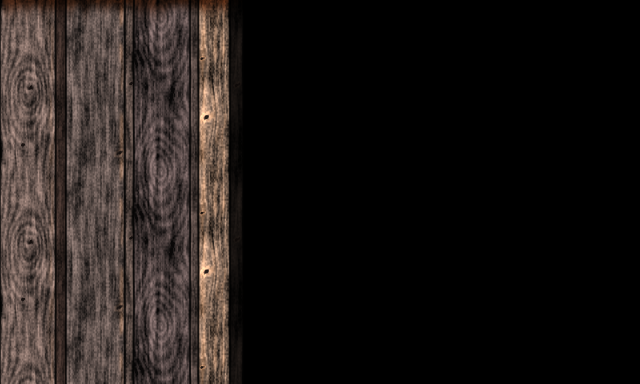
This background is drawn by a Shadertoy shader. Its source:

```glsl
// Weathered vertical planks fill the left part of the canvas, the rest is black.
// Each plank has a base tone, stretched noise grain that bends around knots,
// nested ring figure, warm worn streaks and dark seams; it all repeats in height.

#define WOOD_EDGE 0.380
#define TILE_HEIGHT 0.402
#define SEAM_WIDTH 0.0013
#define GRAIN_CONTRAST 1.25
#define BLOTCH_CONTRAST 0.85
#define RING_CONTRAST 0.22
#define RING_FREQUENCY 850.0
#define STREAK_COLOR vec3(0.40, 0.27, 0.17)
#define KNOT_COLOR vec3(0.055, 0.035, 0.03)
#define BACKGROUND vec3(0.0)

const int PLANKS = 8;
const float plankEdge[9] = float[9](0.0, 0.087, 0.103, 0.195, 0.209, 0.297, 0.310, 0.359, 0.380);
const vec3 plankColor[8] = vec3[8](
    vec3(0.33, 0.275, 0.255), vec3(0.18, 0.135, 0.12),
    vec3(0.31, 0.265, 0.25), vec3(0.30, 0.25, 0.23),
    vec3(0.28, 0.235, 0.23), vec3(0.27, 0.225, 0.21),
    vec3(0.49, 0.40, 0.34), vec3(0.065, 0.052, 0.045));

// Knots: x, height in the tile (downward), radius, warm rim
const vec4 knots[7] = vec4[7](
    vec4(0.048, 0.569, 0.0060, 0.0), vec4(0.036, 0.938, 0.0045, 0.0),
    vec4(0.187, 0.992, 0.0055, 0.3), vec4(0.205, 0.542, 0.0040, 0.1),
    vec4(0.322, 0.759, 0.0070, 1.0), vec4(0.316, 0.379, 0.0040, 0.6),
    vec4(0.371, 0.550, 0.0045, 0.2));

// Worn streaks: x, half width, strength
const vec3 streaks[5] = vec3[5](
    vec3(0.080, 0.005, 0.30), vec3(0.190, 0.0035, 0.65), vec3(0.317, 0.005, 0.65),
    vec3(0.336, 0.006, 0.40), vec3(0.350, 0.004, 0.55));

float hash(vec2 p) {
    vec3 q = fract(p.xyx * 0.1031);
    q += dot(q, q.yzx + 33.33);
    return fract((q.x + q.y) * q.z);
}

// Value noise that repeats every "period" cells in y
float noise(vec2 p, float period) {
    vec2 cell = floor(p), f = fract(p);
    f = f * f * (3.0 - 2.0 * f);
    float low = mod(cell.y, period), high = mod(cell.y + 1.0, period);
    return mix(mix(hash(vec2(cell.x, low)), hash(vec2(cell.x + 1.0, low)), f.x),
               mix(hash(vec2(cell.x, high)), hash(vec2(cell.x + 1.0, high)), f.x), f.y);
}

float grainNoise(float x, float t, float across, float along) {
    return noise(vec2(x * across, t * along), along) - 0.5;
}

float bell(float d) { return exp(-d * d); }

// Almond shaped contours around the middle of a plank
float ringFigure(float x, float t, float center, float peak, float stretch) {
    float rise = sin(3.14159 * (t - peak)) * stretch;
    float wobble = 0.008 * grainNoise(x, t, 45.0, 5.0);
    return sin(RING_FREQUENCY * (length(vec2(x - center, rise)) + wobble));
}

vec3 woodColor(float x, float y, float aspect) {
    float t = fract((1.0 - y) / TILE_HEIGHT);
    float wave = 0.003 * grainNoise(x, t, 25.0, 4.0);

    // Bend the grain around the knots and collect their dark cores
    float grainX = x + wave, core = 0.0, rim = 0.0;
    for (int i = 0; i < 7; i++) {
        vec4 k = knots[i];
        float dx = x - k.x;
        float dy = (fract(t - k.y + 0.5) - 0.5) * TILE_HEIGHT * aspect;
        float slant = dy + 0.35 * dx;
        grainX -= 0.8 * dx * bell(length(vec2(dx, dy * 0.45)) / (2.2 * k.z));
        float d = length(vec2(dx, slant * 1.35)) / k.z;
        d += 0.7 * grainNoise(x, t, 350.0, 50.0);
        core = max(core, 1.0 - smoothstep(0.35, 0.95, d));
        rim += k.w * bell((d - 1.15) * 2.5);
    }

    // Plank lookup and distance to the nearest seam
    int plank = 0;
    float seam = 1.0;
    for (int i = 0; i <= PLANKS; i++) {
        float d = x - plankEdge[i] + 0.15 * wave;
        if (d > 0.0) plank = min(i, PLANKS - 1);
        seam = min(seam, abs(d));
    }

    // Grain, blotches and ring figure
    float grain = 0.55 * grainNoise(grainX, t, 430.0, 7.0)
                + 0.65 * grainNoise(grainX, t, 190.0, 4.0)
                + 0.35 * grainNoise(grainX, t, 70.0, 3.0)
                + 0.45 * grainNoise(x, t, 480.0, 85.0);
    float blotch = 0.6 * grainNoise(x, t, 42.0, 8.0) + 0.5 * grainNoise(x, t, 110.0, 20.0);
    float figure = 0.0;
    if (plank == 0) figure = ringFigure(grainX, t, 0.045, 0.62, 0.035);
    if (plank == 4) {
        figure = ringFigure(grainX, t, 0.253, 0.12, 0.045);
        blotch += 0.30 * cos(6.28318 * (t - 0.12)) * bell((x - 0.253) / 0.025);
    }
    float tone = 1.0 + GRAIN_CONTRAST * grain + BLOTCH_CONTRAST * blotch + RING_CONTRAST * figure;
    vec3 color = plankColor[plank] * max(tone, 0.12);

    // Worn warm streaks, broken up along the grain
    for (int i = 0; i < 5; i++) {
        float worn = smoothstep(-0.3, 0.35, grainNoise(grainX, t, 240.0, 9.0));
        color += STREAK_COLOR * streaks[i].z * worn * bell((x - streaks[i].x) / streaks[i].y);
    }

    // Knots, seams and the scorched upper end
    color += STREAK_COLOR * rim * (plank == 7 ? 0.3 : 0.7);
    color = mix(color, KNOT_COLOR, 0.88 * core);
    color *= mix(0.10, 1.0, smoothstep(0.0, SEAM_WIDTH * 2.2, seam));
    float scorch = bell((1.0 - y) / (0.018 + 0.02 * noise(vec2(x * 90.0, 0.0), 4.0)));
    return mix(color, color * vec3(0.50, 0.32, 0.20), scorch);
}

void mainImage(out vec4 fragColor, in vec2 fragCoord) {
    vec2 uv = fragCoord / iResolution.xy;
    float pixel = 1.0 / iResolution.x;
    vec3 color = BACKGROUND;
    if (uv.x < WOOD_EDGE + pixel) {
        float cover = 1.0 - smoothstep(WOOD_EDGE - pixel, WOOD_EDGE + pixel, uv.x);
        color = mix(color, woodColor(uv.x, uv.y, iResolution.y / iResolution.x), cover);
    }
    fragColor = vec4(color, 1.0);
}
```
